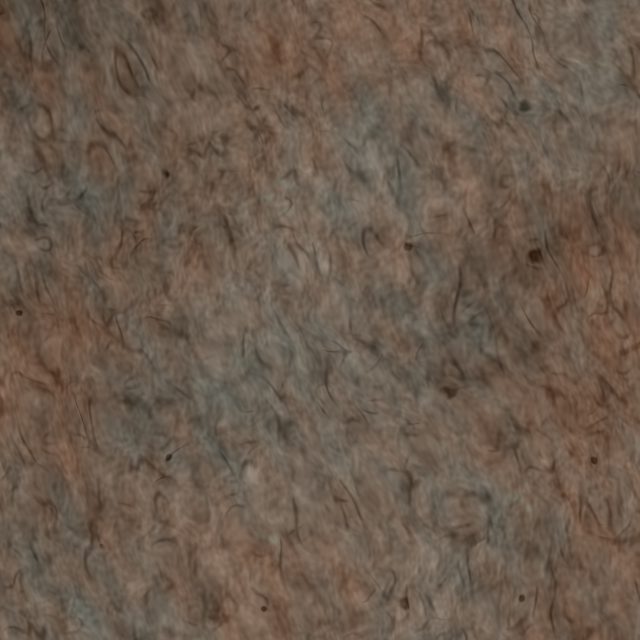
A Shadertoy shader for this texture:

```glsl
// Weathered brown rock face: fine slanted grain, broken hairline cracks and pits.
// Stretched gradient noise gives a height field; its slope adds relief, and
// broad noise shifts the tone between warm brown, olive grey and shadow.

#define ROCK_COLOR vec3(0.422, 0.361, 0.308)
#define WARM_SHIFT vec3(0.070, -0.012, -0.040)
#define LICHEN_COLOR vec3(0.45, 0.47, 0.41)
#define GRAIN_DIR vec2(0.40, -0.917)
#define GRAIN_SCALE vec2(40.0, 19.0)
#define GRAIN_CONTRAST 0.20
#define RELIEF 0.13
#define CRACK_DEPTH 0.105
#define CRACK_WIDTH 0.13
#define PIT_CELLS 9.0
#define PIT_CHANCE 0.16

// Integer hash of a lattice point, two values in 0..1
vec2 hash2(vec2 cell) {
    uvec2 v = uvec2(ivec2(cell) + 4096);
    v = v * 1664525u + 1013904223u;
    v.x += v.y * 1664525u;
    v.y += v.x * 1664525u;
    v ^= v >> 16u;
    v.x += v.y * 1664525u;
    v.y += v.x * 1664525u;
    v ^= v >> 16u;
    return vec2(v & 65535u) / 65535.0;
}

float cornerSlope(vec2 cell, vec2 offset) {
    return dot(hash2(cell) * 2.0 - 1.0, offset);
}

// Gradient noise, roughly -0.7..0.7
float noise(vec2 p) {
    vec2 i = floor(p), f = p - i;
    vec2 u = f * f * f * (f * (f * 6.0 - 15.0) + 10.0);
    vec2 e = vec2(1.0, 0.0);
    return mix(mix(cornerSlope(i, f), cornerSlope(i + e, f - e), u.x),
               mix(cornerSlope(i + e.yx, f - e.yx), cornerSlope(i + 1.0, f - 1.0), u.x), u.y);
}

// Coordinates across (x) and along (y) the gently bending grain
vec2 grainSpace(vec2 p) {
    p += 0.045 * vec2(noise(p * 3.1 + 7.0), noise(p * 3.1 + 31.0));
    p += 0.012 * vec2(noise(p * 17.0 + 3.0), noise(p * 17.0 + 53.0));
    return vec2(dot(p, vec2(-GRAIN_DIR.y, GRAIN_DIR.x)), dot(p, GRAIN_DIR));
}

float grain(vec2 q) {
    float sum = 0.0, amplitude = 0.55;
    vec2 s = q * GRAIN_SCALE;
    for (int octave = 0; octave < 3; octave++) {
        sum += amplitude * noise(s);
        s = s * vec2(1.9, 2.1) + 17.3;
        amplitude *= 0.74;
    }
    return sum;
}

// Thin line along the zero contour of a noise field
float crackLine(vec2 s) {
    return 1.0 - smoothstep(0.0, CRACK_WIDTH, abs(noise(s)));
}

// Long cracks follow the grain, short ones cross it; both are broken up
float cracks(vec2 p, vec2 q) {
    float longMask = smoothstep(-0.02, 0.30, noise(q * vec2(23.0, 13.0) + 61.0));
    float crossMask = smoothstep(0.05, 0.32, noise(p * 21.0 + 83.0));
    float lengthwise = crackLine(q * vec2(36.0, 12.0) + 11.0) * longMask;
    float crosswise = crackLine(q * vec2(25.0, 33.0) + 41.0) * crossMask;
    return max(lengthwise, 0.75 * crosswise);
}

// Sparse ragged dark holes, one candidate per cell
float pits(vec2 p) {
    vec2 s = p * PIT_CELLS, cell = floor(s);
    vec2 place = 0.25 + 0.5 * hash2(cell + 200.0);
    vec2 pick = hash2(cell + 400.0);
    float radius = mix(0.04, 0.12, pick.y * pick.y);
    float d = length(s - cell - place) + 0.07 * noise(p * 75.0);
    return step(pick.x, PIT_CHANCE) * (1.0 - smoothstep(radius * 0.4, radius * 1.3, d));
}

// Shadowed upper left corner and a sloping hollow at the right edge
float hollows(vec2 p) {
    vec2 corner = (p - vec2(0.0, 0.95)) / vec2(0.20, 0.17);
    vec2 r = p - vec2(1.0, 0.69);
    vec2 ledge = vec2(r.x + 0.5 * r.y, r.y - 0.5 * r.x) / vec2(0.22, 0.065);
    return 0.075 * exp(-dot(corner, corner)) + 0.095 * exp(-dot(ledge, ledge));
}

void mainImage(out vec4 fragColor, in vec2 fragCoord) {
    vec2 p = fragCoord / iResolution.y;
    vec2 q = grainSpace(p);
    vec2 lit = p + vec2(-0.0025, 0.0030);

    // Fine tone and the relief from its slope
    float height = grain(q);
    float slope = height - grain(grainSpace(lit));
    float tone = GRAIN_CONTRAST * height + RELIEF * slope;
    tone -= CRACK_DEPTH * cracks(p, q) + 0.17 * pits(p);

    // Broad patches and streaks of light and shadow
    tone += 0.075 * noise(p * 3.3 + 19.0) + 0.07 * noise(q * vec2(15.0, 7.0) + 5.0);
    tone += 0.03 * exp(-pow((p.x - 0.42 - 0.4 * p.y) / 0.22, 2.0)) - hollows(p);

    // Warm brown flanks against a greyer middle, with small stains
    float warmth = noise(p * 3.7 + 71.0) + 0.8 * noise(q * vec2(24.0, 11.0) + 91.0);
    warmth += 0.22 * smoothstep(0.08, 0.4, abs(p.x - 0.25 - 0.5 * p.y)) - 0.10;
    vec3 color = ROCK_COLOR + tone * vec3(1.0, 0.98, 0.95) + WARM_SHIFT * warmth;

    // Faint green lichen flecks
    float lichen = smoothstep(0.28, 0.5, noise(p * 8.0 + 23.0)) * smoothstep(-0.1, 0.4, noise(p * 47.0));
    color = mix(color, LICHEN_COLOR + tone, 0.45 * lichen);

    fragColor = vec4(clamp(color, 0.0, 1.0), 1.0);
}
```
